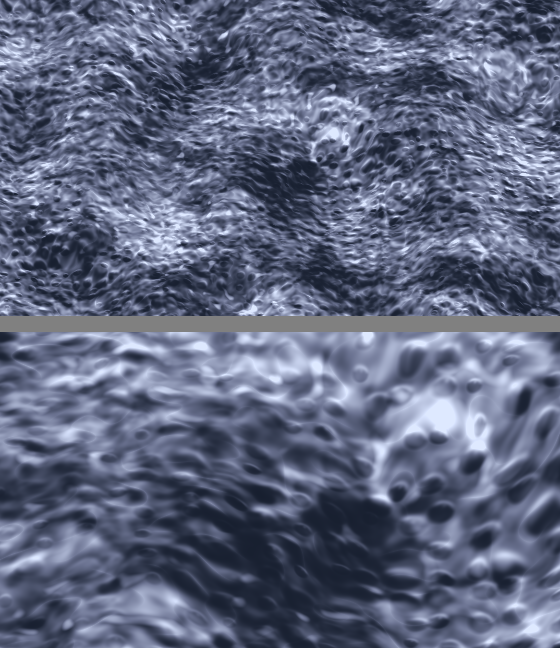
Top: the whole. Bottom: its middle third, enlarged.
A WebGL 2 fragment shader for this texture:

```glsl
#version 300 es
precision highp float;
// Churning, foamy water in cold blue-grey light: gently warped gradient noise
// makes short lit ripples and broken crests, scattered cells make bubbles, and
// broad noise opens ragged dark pits between the bright, frothy areas.
uniform vec2 u_resolution;
out vec4 fragColor;

const vec2 LIGHT = vec2(0.32, 0.95);
const vec3 SHADOW = vec3(0.13, 0.16, 0.23);
const vec3 WATER = vec3(0.42, 0.45, 0.57);
const vec3 SHINE = vec3(0.72, 0.76, 0.87);

vec2 hash2(vec2 p) {
  vec3 q = fract(p.xyx * vec3(0.1031, 0.1030, 0.0973));
  q += dot(q, q.yzx + 33.33);
  return fract((q.xx + q.yz) * q.zy);
}

float cornerSlope(vec2 cell, vec2 corner, vec2 f) {
  float angle = 6.2832 * hash2(cell + corner).x;
  return dot(vec2(cos(angle), sin(angle)), f - corner);
}

float gradientNoise(vec2 p) {
  vec2 cell = floor(p), f = p - cell;
  vec2 w = f * f * f * (f * (f * 6.0 - 15.0) + 10.0);
  float low = mix(cornerSlope(cell, vec2(0, 0), f), cornerSlope(cell, vec2(1, 0), f), w.x);
  float high = mix(cornerSlope(cell, vec2(0, 1), f), cornerSlope(cell, vec2(1, 1), f), w.x);
  return mix(low, high, w.y);
}

float fbm(vec2 p, int octaves) {
  float sum = 0.0, gain = 1.0;
  for (int i = 0; i < octaves; i++) {
    sum += gain * gradientNoise(p);
    p = mat2(1.7, 0.5, -0.5, 1.7) * p + 17.3;
    gain *= 0.55;
  }
  return sum;
}

vec2 noisePair(vec2 p) {
  return vec2(gradientNoise(p), gradientNoise(p + 60.0));
}

// Tilts the stretched features in slow bends, then roughens them
vec2 flowWarp(vec2 p, float bend, float rough) {
  float lift = gradientNoise(p * 2.4 + 7.0);
  return p + vec2(0.0, bend * lift) + rough * (noisePair(p * 10.0) + 0.5 * noisePair(p * 23.0));
}

// Height difference towards the light: positive on lit faces
float relief(vec2 p, vec2 scale, float reach) {
  return fbm(p * scale, 3) - fbm((p + LIGHT * reach) * scale, 3);
}

float crests(vec2 p, float sharpness) {
  return pow(1.0 - min(abs(gradientNoise(p)), 1.0), sharpness);
}

// Rounds off values near the floor instead of cutting them
float softFloor(float value, float base, float softness) {
  float above = value - base;
  return base + 0.5 * (above + sqrt(above * above + softness * softness));
}

// Dark domes with a lit rim and a glint, as a tone offset
float bubbles(vec2 p, float density, float edge) {
  vec2 cell = floor(p);
  float tone = 0.0;
  for (int y = -1; y <= 1; y++) {
    for (int x = -1; x <= 1; x++) {
      vec2 id = cell + vec2(x, y);
      vec2 place = hash2(id), kind = hash2(id + 91.7);
      float radius = mix(0.20, 0.48, kind.x);
      vec2 d = (p - id - mix(vec2(0.2), vec2(0.8), place)) / radius;
      float r = length(d);
      float facing = dot(d, LIGHT) / max(r, 0.05);
      float body = 1.0 - smoothstep(1.0 - edge, 1.0 + edge, r);
      float rim = exp(-pow((r - 0.92) / edge, 2.0)) * smoothstep(0.1, 1.0, facing);
      vec2 spot = d - 0.55 * LIGHT;
      float shade = body * (0.14 * dot(d, LIGHT) - 0.32) + 0.66 * rim;
      shade += 0.50 * kind.y * exp(-14.0 * dot(spot, spot));
      tone += shade * step(kind.y, density);
    }
  }
  return tone;
}

void main() {
  vec2 p = gl_FragCoord.xy / u_resolution.y;
  vec2 flow = flowWarp(p, 0.15, 0.016);
  vec2 gentle = flowWarp(p, 0.12, 0.014);

  // Broad light and shade
  float patches = fbm(flow * vec2(2.8, 5.4) + 3.0, 4);
  float froth = smoothstep(-0.15, 0.25, fbm(p * 3.1 + 23.0, 2));
  float pits = smoothstep(0.14, 0.38, fbm(flow * vec2(3.6, 6.4) + 71.0, 4));
  float tone = 0.38 + 0.68 * patches;

  // Short ripples, broken crests and sparkles
  tone += 0.50 * relief(flow, vec2(23.0, 36.0), 0.013);
  float broken = smoothstep(-0.25, 0.30, gradientNoise(flow * vec2(24.0, 18.0) + 33.0));
  tone += 0.46 * broken * crests(flow * vec2(18.0, 32.0) + 9.0, 6.0);
  tone += 0.32 * gradientNoise(flow * vec2(46.0, 74.0));
  float sparkle = smoothstep(0.20, 0.52, gradientNoise(flow * vec2(34.0, 52.0) + 130.0));
  tone += 0.50 * sparkle * smoothstep(-0.3, 0.3, patches);

  // Fine froth and a few large bubbles
  tone += mix(0.35, 0.75, froth) * bubbles(gentle * vec2(26.0, 40.0), 0.8, 0.28);
  tone += 0.9 * froth * bubbles(gentle * vec2(9.0, 12.0) + 50.0, 0.28, 0.16);

  // Pits swallow most of the light but keep some glints
  tone = mix(tone, 0.65 * tone - 0.20 + 0.40 * sparkle, pits);
  tone = min(softFloor(tone, -0.08, 0.17), 1.25);
  vec3 dim = mix(SHADOW, WATER, 2.0 * tone);
  vec3 lit = mix(WATER, SHINE, 2.0 * tone - 1.0);
  fragColor = vec4(tone < 0.5 ? dim : lit, 1.0);
}
```
